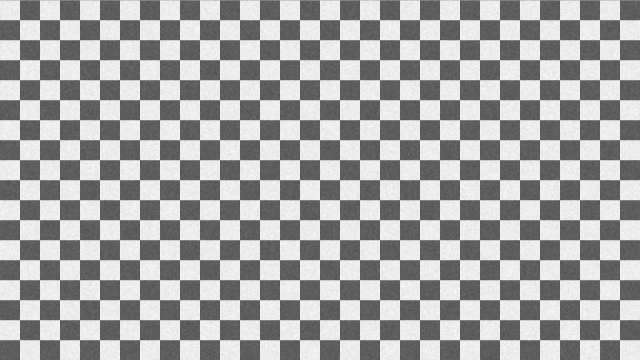
Reproduce this pattern procedurally as a WebGL 1 fragment shader.

```glsl
precision highp float;
// Checkerboard of pale and charcoal squares with a fine monochrome grain.

uniform vec2 u_resolution;

#define SQUARES vec2(32.0, 18.0)        // squares across and down, both even
#define SHIFT vec2(0.0, 0.0125)         // board offset, in squares
#define PALE vec3(0.928, 0.928, 0.928)
#define CHARCOAL vec3(0.365, 0.365, 0.370)
#define GRAINS_PER_SQUARE 16.0
#define GRAIN_STRENGTH 0.05

// Hash without sine, 0 to 1
float hash(vec2 p) {
  vec3 q = fract(p.xyx * 0.1031);
  q += dot(q, q.yzx + 33.33);
  return fract((q.x + q.y) * q.z);
}

// One grain, -1 to 1 with most values near 0, wrapped to the tile
float grainAt(vec2 cell, vec2 period) {
  vec2 c = mod(cell, period);
  return hash(c) + hash(c + vec2(71.0, 613.0)) - 1.0;
}

// Grain blended between cell centres
float grain(vec2 p, vec2 period) {
  vec2 cell = floor(p - 0.5);
  vec2 f = fract(p - 0.5);
  float low = mix(grainAt(cell, period), grainAt(cell + vec2(1.0, 0.0), period), f.x);
  float high = mix(grainAt(cell + vec2(0.0, 1.0), period), grainAt(cell + 1.0, period), f.x);
  return mix(low, high, f.y);
}

// Integral of a square wave of period 2
vec2 waveIntegral(vec2 x) {
  return 1.0 - abs(mod(x, 2.0) - 1.0);
}

// Checker sign averaged over one pixel: 1 charcoal, -1 pale
float checker(vec2 p, vec2 pixel) {
  vec2 wave = (waveIntegral(p + 0.5 * pixel) - waveIntegral(p - 0.5 * pixel)) / pixel;
  return wave.x * wave.y;
}

void main() {
  vec2 uv = gl_FragCoord.xy / u_resolution;

  // Board
  float dark = 0.5 + 0.5 * checker(uv * SQUARES + SHIFT, SQUARES / u_resolution);
  vec3 color = mix(PALE, CHARCOAL, dark);

  // Grain
  vec2 grains = SQUARES * GRAINS_PER_SQUARE;
  color += GRAIN_STRENGTH * grain(uv * grains, grains);

  gl_FragColor = vec4(clamp(color, 0.0, 1.0), 1.0);
}
```
